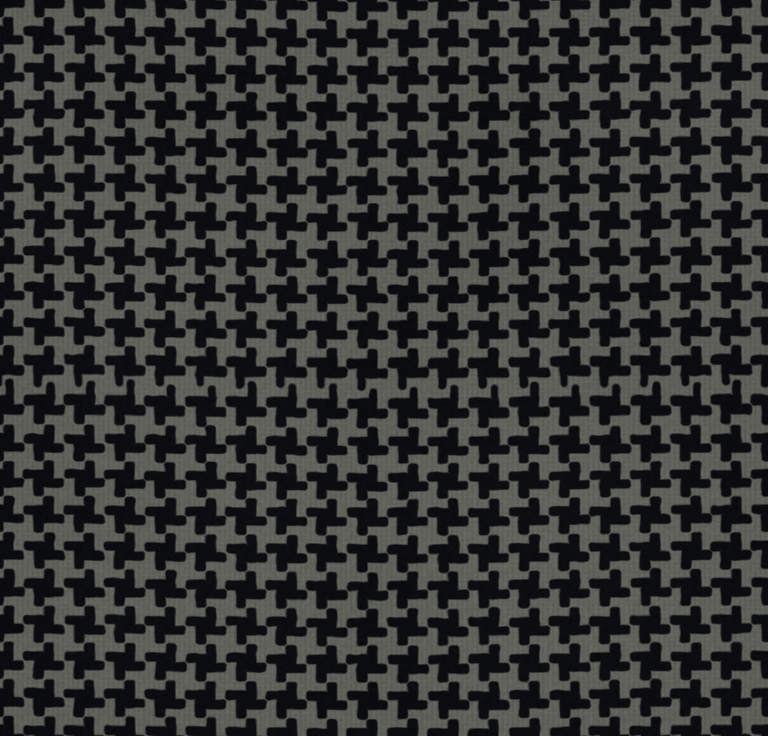
A WebGL 1 fragment shader for this pattern:

```glsl
precision highp float;
// Woven houndstooth of dark pinwheels on grey cloth, with one loose row joint across the middle.

uniform vec2 u_resolution;

const vec2 GRID = vec2(19.0, 20.0);        // repeats across and down
const vec2 PHASE = vec2(0.09, 0.0);        // lattice offset, in repeats
const vec3 DARK = vec3(0.045, 0.048, 0.064);
const vec3 LIGHT = vec3(0.378, 0.380, 0.355);
const float CORNER = 0.30;                 // corner radius, in quarter repeats
const float GROW = 0.03;                   // thickening of the dark shape
const float SOFT = 0.14;                   // edge softness
const float WOBBLE = 0.16;                 // ragged outline
const float JITTER = 0.10;                 // position spread per repeat
const float BOW = 0.045;                   // sag of the rows, in repeats
const float JOINT_ROW = 9.0;               // row just below the loose joint
const float JOINT_OPEN = 0.09;             // widening at the joint
const float JOINT_STRETCH = 0.60;          // longest extra nub at the joint
const vec2 THREADS = vec2(152.0, 160.0);   // fine weave count
const float TAU = 6.283185;

float hash(vec2 p) {
  return fract(sin(dot(p, vec2(127.1, 311.7))) * 43758.55);
}

// Value noise that wraps after a whole number of cells
float noise(vec2 p, vec2 period) {
  vec2 i = floor(p);
  vec2 f = fract(p);
  f = f * f * (3.0 - 2.0 * f);
  vec2 a = mod(i, period);
  vec2 b = mod(i + 1.0, period);
  return mix(mix(hash(a), hash(vec2(b.x, a.y)), f.x),
             mix(hash(vec2(a.x, b.y)), hash(b), f.x), f.y);
}

// Rounded box between two corners
float box(vec2 p, vec2 lo, vec2 hi, float r) {
  vec2 d = abs(p - 0.5 * (lo + hi)) - 0.5 * (hi - lo) + r;
  return length(max(d, 0.0)) + min(max(d.x, d.y), 0.0) - r;
}

// Arm running up the right half; a loose one is slimmer, rounder and longer
float arm(vec2 p, float loose, float extra) {
  vec2 lo = vec2(0.20 * loose, -1.0);
  vec2 hi = vec2(1.0 - 0.04 * loose, 2.0 + extra * loose);
  return box(p, lo, hi, mix(CORNER, 0.36, loose));
}

// Square body with four arms turned by quarter turns
float pinwheel(vec2 p, vec2 id) {
  float looseTop = 1.0 - step(0.5, abs(id.y - JOINT_ROW));
  float looseBottom = 1.0 - step(0.5, abs(id.y - JOINT_ROW - 1.0));
  float extra = JOINT_STRETCH * hash(id + 7.3);
  vec2 turned = vec2(-p.y, p.x);
  float d = box(p, vec2(-1.0), vec2(1.0), 0.05);
  d = min(d, arm(p, looseTop, extra));
  d = min(d, arm(-p, looseBottom, 0.4 * extra));
  d = min(d, arm(turned, 0.0, 0.0));
  return min(d, arm(-turned, 0.0, 0.0));
}

// Nearest dark shape among the neighbouring repeats
float houndstooth(vec2 q) {
  vec2 home = floor(q + 0.5);
  float d = 9.0;
  for (int j = -1; j <= 1; j++) {
    for (int i = -1; i <= 1; i++) {
      vec2 cell = home + vec2(float(i), float(j));
      vec2 id = mod(cell, GRID);
      vec2 shift = JITTER * (vec2(hash(id + 1.7), hash(id + 4.1)) - 0.5);
      d = min(d, pinwheel((q - cell) * 4.0 - shift, id));
    }
  }
  return d - GROW;
}

void main() {
  vec2 uv = gl_FragCoord.xy / u_resolution;

  // Lattice with sagging rows and the opened joint
  vec2 q = uv * GRID - PHASE;
  q.y -= BOW * cos(TAU * uv.x);
  float fromJoint = q.y - JOINT_ROW - 0.5;
  q.y -= JOINT_OPEN * fromJoint * exp(-0.25 * fromJoint * fromJoint);

  // Ragged, softened outline
  float d = houndstooth(q);
  d += WOBBLE * (noise(uv * GRID * 5.0, GRID * 5.0) - 0.5);
  float pixel = 4.0 * max(GRID.x / u_resolution.x, GRID.y / u_resolution.y);
  float edge = max(SOFT, 0.6 * pixel);
  float ground = smoothstep(-edge, edge, d);

  // Fine ribs, grain and slow shading of the cloth
  vec2 rib = cos(TAU * uv * THREADS);
  float grain = noise(uv * THREADS * 2.0, THREADS * 2.0) - 0.5;
  float shade = noise(uv * 6.0, vec2(6.0)) - 0.5;
  float weave = 0.012 * rib.x + 0.005 * rib.y + 0.035 * grain + 0.02 * shade;
  vec3 light = LIGHT + weave;
  vec3 dark = DARK + 0.016 * grain + 0.008 * shade;

  gl_FragColor = vec4(mix(dark, light, ground), 1.0);
}
```
